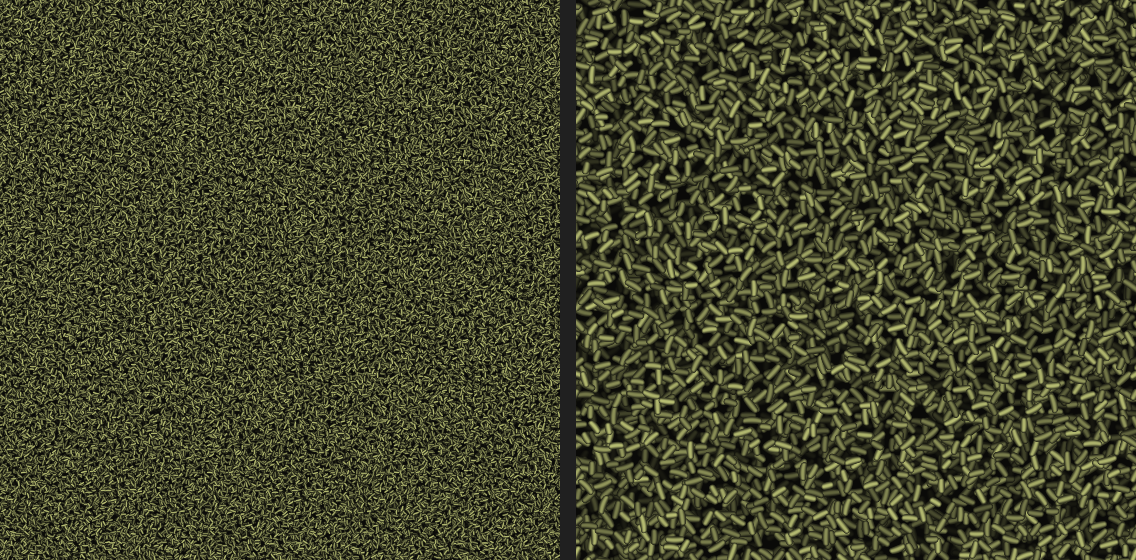
Left, the full canvas; right, a detail of the centre.
Reproduce this texture procedurally as a WebGL 1 fragment shader.

```glsl
precision highp float;
uniform vec2 u_resolution;

#define CELLS 105.0
#define LAYERS 5
#define HALF_WIDTH 0.23
#define MIN_REACH 0.46
#define MAX_REACH 0.72
#define BEND 0.5
#define RIM_LIGHT 0.22
#define DEEP_LIGHT 0.10
#define TOP_LIGHT 0.97
#define LIGHT_SPREAD 0.5
#define SOIL vec3(0.040, 0.040, 0.030)
#define BLADE vec3(0.600, 0.620, 0.375)

float hash(vec2 p) {
  return fract(sin(dot(p, vec2(127.1, 311.7))) * 43758.5453);
}

// Returns the light and coverage of one curved blade, in cell units.
vec2 blade(vec2 p, vec2 id, float pixel) {
  vec2 root = vec2(hash(id), hash(id + 17.3));
  float angle = 6.2832 * hash(id + 31.9);
  float reach = mix(MIN_REACH, MAX_REACH, hash(id + 47.1));
  vec2 along = vec2(cos(angle), sin(angle));
  vec2 q = p - root;
  q = vec2(dot(q, along), dot(q, vec2(-along.y, along.x)));
  q.y -= BEND * (hash(id + 59.7) - 0.5) * q.x * q.x;

  // Taper towards both ends, with a bright ridge and a shaded rim.
  float t = clamp(q.x / reach, -1.0, 1.0);
  float width = HALF_WIDTH * (1.0 - 0.35 * t * t);
  float spine = reach - HALF_WIDTH;
  float d = length(vec2(max(abs(q.x) - spine, 0.0), q.y));
  float ridge = 1.0 - smoothstep(0.1, 1.05, d / width);
  float cover = 1.0 - smoothstep(width - 0.5 * pixel, width + 0.5 * pixel, d);
  float shade = 1.0 + LIGHT_SPREAD * (hash(id + 73.3) - 0.5);
  return vec2(mix(RIM_LIGHT, 1.0, ridge) * shade, cover);
}

void main() {
  float side = min(u_resolution.x, u_resolution.y);
  vec2 uv = gl_FragCoord.xy / side;
  float pixel = CELLS / side;
  float light = 0.0;

  // Stack the layers from the dark bottom up to the lit tips.
  for (int k = 0; k < LAYERS; k++) {
    float layer = float(k);
    float level = mix(DEEP_LIGHT, TOP_LIGHT, layer / float(LAYERS - 1));
    vec2 p = uv * CELLS + layer * vec2(0.37, 0.71);
    vec2 cell = floor(p);
    for (int j = -1; j <= 1; j++) {
      for (int i = -1; i <= 1; i++) {
        vec2 offset = vec2(float(i), float(j));
        vec2 id = cell + offset + layer * vec2(131.0, 197.0);
        vec2 b = blade(p - cell - offset, id, pixel);
        light = mix(light, b.x * level, b.y);
      }
    }
  }
  gl_FragColor = vec4(mix(SOIL, BLADE, light), 1.0);
}
```
